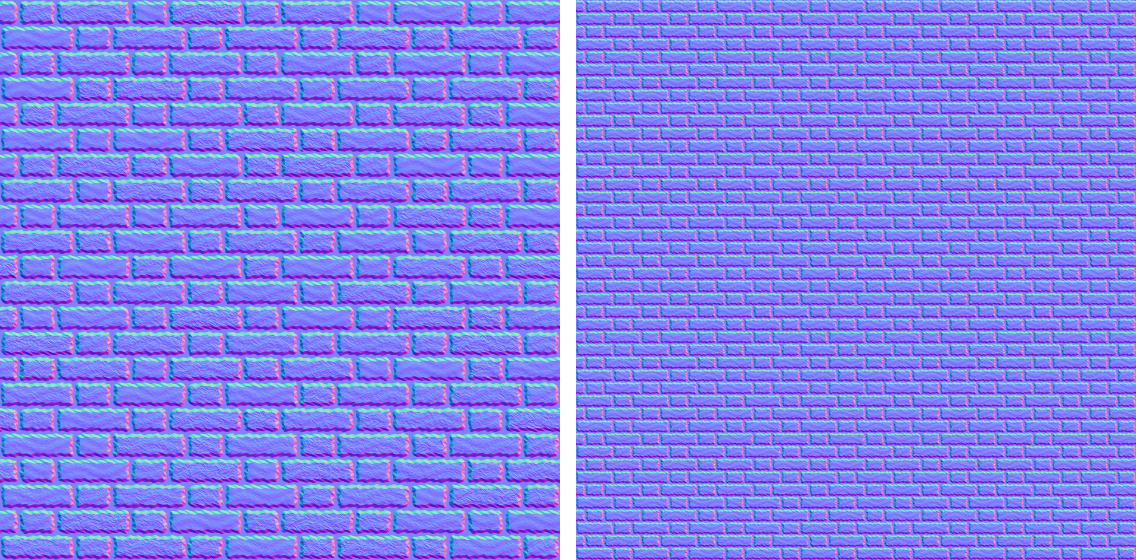
Left, the tile; right, the same tile 2 across and 2 down.
Write a Shadertoy shader that draws this texture map.

```glsl
// Tiling tangent-space normal map of a rough brick wall, long and short bricks alternating.

// Layout: one length unit is the height of a course
const float COURSES = 22.0;        // courses up the tile (even, so the offset wraps)
const float PAIRS = 5.0;           // long + short pairs across the tile
const float LONG_SHARE = 0.6667;   // part of a pair taken by the long brick
const float COURSE_SHIFT = 0.5;    // shift of every other course, in pairs

// Brick shape
const float JOINT = 0.05;          // half width of the mortar joint
const float BEVEL = 0.14;          // width of the sloped rim
const float CORNER = 0.15;         // corner radius
const float RELIEF = 0.165;        // height above the mortar
const float DOME = 0.022;          // soft rise towards the middle
const float WOBBLE = 0.04;         // raggedness of the rim, below JOINT

// Surface wear
const vec2 PIT_SCALE = vec2(6.0, 8.5);
const float PIT_DEPTH = 0.042;
const float STREAK_DEPTH = 0.008;
const float SMOOTHEST = 0.25;      // roughness of the cleanest brick
const float SAMPLE_STEP = 0.02;    // smallest slope sampling distance

vec3 hash3(vec2 p) {
    vec3 h = fract(p.xyx * vec3(0.1031, 0.1030, 0.0973));
    h += dot(h, h.yxz + 33.33);
    return fract((h.xxy + h.yzz) * h.zyx);
}

// Cellular noise: distance to the nearest scattered point
float cellular(vec2 p) {
    vec2 cell = floor(p);
    float nearest = 4.0;
    for (int j = -1; j <= 1; j++) {
        for (int i = -1; i <= 1; i++) {
            vec2 neighbour = cell + vec2(i, j);
            vec2 offset = neighbour + hash3(neighbour).xy - p;
            nearest = min(nearest, dot(offset, offset));
        }
    }
    return sqrt(nearest);
}

float roundedBox(vec2 p, vec2 halfSize, float radius) {
    vec2 q = abs(p) - halfSize + radius;
    return length(max(q, 0.0)) + min(max(q.x, q.y), 0.0) - radius;
}

// Layered sines in the range -1 to 1
float ripple(vec2 p, vec3 phase) {
    float broad = sin(p.x * 8.0 + phase.x + 1.5 * sin(p.y * 6.0 + phase.y));
    float fine = sin(p.x * 19.0 + phase.z + 2.0 * sin(p.y * 15.0 + phase.x));
    return 0.5 * (broad + fine);
}

float wallHeight(vec2 p) {
    // Find the brick and the position relative to its centre
    float pairWidth = COURSES / PAIRS;
    float course = floor(p.y);
    float along = p.x / pairWidth - COURSE_SHIFT * mod(course, 2.0);
    float pair = floor(along);
    float isShort = step(LONG_SHARE, along - pair);
    float centre = mix(0.5 * LONG_SHARE, 0.5 + 0.5 * LONG_SHARE, isShort);
    float share = mix(LONG_SHARE, 1.0 - LONG_SHARE, isShort);
    vec2 local = vec2((along - pair - centre) * pairWidth, p.y - course - 0.5);

    // The wrapped brick number seeds all variation
    vec2 id = vec2(mod(pair, PAIRS) * 2.0 + isShort, mod(course, COURSES));
    vec3 seed = hash3(id + 7.0);
    vec3 phase = seed * 6.2832;

    // Ragged rim
    vec2 halfSize = vec2(0.5 * share * pairWidth, 0.5) - JOINT;
    float dist = roundedBox(local, halfSize, CORNER * (0.7 + 0.6 * seed.y));
    dist += WOBBLE * ripple(local, phase);
    float rim = smoothstep(0.0, BEVEL, -dist);
    float dome = smoothstep(0.0, 0.4, -dist);

    // Pits and streaks, stronger on some bricks
    float roughness = mix(SMOOTHEST, 1.0, seed.x);
    vec2 grain = local * PIT_SCALE + floor(seed.yz * 90.0) + 100.0;
    grain += 0.4 * sin(grain.yx * 1.7 + phase.xy);
    float pits = 0.65 * cellular(grain) + 0.35 * cellular(grain * 1.9 + 31.0);
    float streaks = sin(local.y * 15.0 + 2.5 * sin(local.x * 3.0 + phase.x) + phase.y);
    float wear = roughness * PIT_DEPTH * pits + STREAK_DEPTH * streaks;

    return rim * (RELIEF * mix(0.88, 1.06, seed.z) + wear) + DOME * dome;
}

void mainImage(out vec4 fragColor, in vec2 fragCoord) {
    vec2 p = fragCoord / iResolution.xy * COURSES;
    float pixel = COURSES / min(iResolution.x, iResolution.y);
    float stepSize = max(SAMPLE_STEP, 0.5 * pixel);
    vec2 e = vec2(stepSize, 0.0);

    // Slope by central differences, then packed as a normal
    vec2 slope = vec2(wallHeight(p + e.xy) - wallHeight(p - e.xy),
                      wallHeight(p + e.yx) - wallHeight(p - e.yx)) / (2.0 * stepSize);
    vec3 normal = normalize(vec3(-slope, 1.0));
    fragColor = vec4(normal * 0.5 + 0.5, 1.0);
}
```
